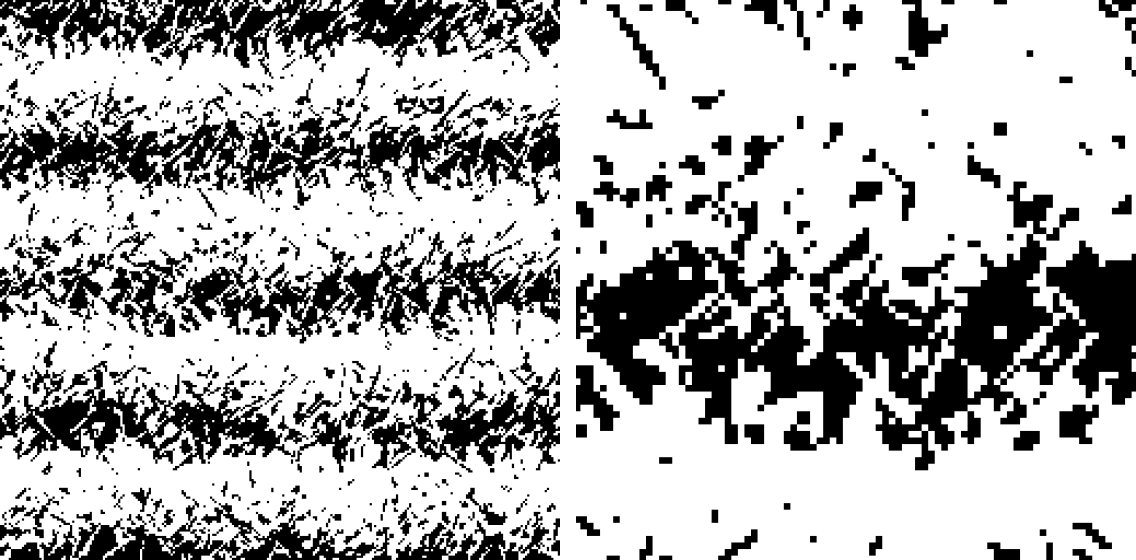
Left: the whole. Right: its middle third, enlarged.
A WebGL 2 fragment shader for this texture:

```glsl
#version 300 es
precision highp float;

uniform vec2 u_resolution;
out vec4 outColor;

const vec3 PAPER = vec3(1.0);
const vec3 INK = vec3(0.0);
const float RASTER = 256.0;        // coarse print cells across the canvas
const float BAND_PERIOD = 0.241;   // height of one band, about 4.1 fit the canvas
const float BAND_START = 0.2;      // lower edge of the first full band
const float BAND_WAVER = 0.12;     // slow wandering of the bands
const float DRIP_DEPTH = 0.32;     // ragged lower edge, in band heights
const float SPECK_LEVEL = 0.215;   // ink threshold in the open gaps
const float FRINGE_LEVEL = 0.19;   // added above the core
const float CORE_LEVEL = 0.29;     // added in the dark core
const float GRAIN_LEVEL = 0.16;
const float SPECK_FREQ = 128.0;
const float CLUMP_FREQ = 66.0;
const float GRAIN_FREQ = 190.0;
const float BLADE_CELL = 0.038;
const float BLADE_WIDTH = 0.003;

float hash(vec2 p) {
    vec3 q = fract(p.xyx * vec3(0.1031, 0.1030, 0.0973));
    q += dot(q, q.yzx + 33.33);
    return fract((q.x + q.y) * q.z);
}

float noise(vec2 p) {
    vec2 i = floor(p);
    vec2 f = fract(p);
    f = f * f * (3.0 - 2.0 * f);
    float low = mix(hash(i), hash(i + vec2(1, 0)), f.x);
    float high = mix(hash(i + vec2(0, 1)), hash(i + vec2(1, 1)), f.x);
    return mix(low, high, f.y);
}

mat2 rotation(float angle) {
    float c = cos(angle);
    float s = sin(angle);
    return mat2(c, -s, s, c);
}

// Ink strength of the bands: x is the dark core, y the broken fringe over it
vec2 bandDensity(vec2 p) {
    float waver = (noise(p * vec2(6.0, 4.0) + 40.0) - 0.5) * BAND_WAVER;
    float drip = noise(vec2(p.x * 110.0 + p.y * 25.0, p.y * 22.0) + 70.0) - 0.5;
    float height = (p.y - BAND_START) / BAND_PERIOD + waver;
    float band = floor(height + 0.25);
    float t = height - band;
    float lower = t + drip * DRIP_DEPTH;
    float patchy = noise(vec2(p.x * 8.0 + 11.0, band * 3.7 + 20.0));
    float core = smoothstep(-0.1, 0.08, lower) * (1.0 - smoothstep(0.2, 0.42, t));
    float fringe = smoothstep(-0.16, 0.06, lower) * (1.0 - smoothstep(0.34, 0.8, t));
    return vec2(core * mix(0.35, 1.3, patchy), fringe);
}

// Signed distance to tapered blades, one in each cell; some depend on the bands
float bladeDistance(vec2 p, float seed, bool followBands) {
    vec2 cell = floor(p / BLADE_CELL);
    float nearest = 1.0;
    for (int j = -1; j <= 1; j++) {
        for (int i = -1; i <= 1; i++) {
            vec2 id = cell + vec2(i, j) + 50.0 + seed;
            vec2 jitter = vec2(hash(id), hash(id + 17.3));
            vec2 center = (cell + vec2(i, j) + jitter) * BLADE_CELL;
            float lean = mix(0.45, 1.4, hash(id + 31.7));
            if (hash(id + 43.1) < 0.25) lean = -lean;
            float halfLength = mix(0.008, 0.033, hash(id + 59.9));
            float width = BLADE_WIDTH * mix(0.7, 1.2, hash(id + 71.3));
            vec2 q = rotation(lean) * (p - center);
            float along = clamp(q.x, -halfLength, halfLength);
            float taper = 1.0 - 0.5 * abs(along) / halfLength;
            float d = length(q - vec2(along, 0.0)) - width * taper;
            if (d >= nearest) continue;
            bool shown = !followBands || hash(id + 83.5) < bandDensity(center).y;
            if (shown) nearest = d;
        }
    }
    return nearest;
}

// One raster cell is either inked or bare
float inkAt(vec2 p) {
    float turn = noise(p * 9.0 + 5.0) > 0.35 ? 0.85 : -0.7;
    vec2 streak = rotation(turn) * p * vec2(0.55, 1.15);
    float mottle = 0.55 * noise(streak * SPECK_FREQ + 200.0)
                 + 0.45 * noise(p * CLUMP_FREQ * vec2(0.9, 1.2) + 90.0);
    float grain = noise(p * GRAIN_FREQ + 30.0) - 0.5;

    // Specks, then dark blades in the fringe, then pale blades through everything
    vec2 density = bandDensity(p);
    float level = SPECK_LEVEL + FRINGE_LEVEL * density.y + CORE_LEVEL * density.x;
    bool speck = mottle < level + GRAIN_LEVEL * grain;
    float rough = grain * 0.003;
    bool dark = bladeDistance(p, 0.0, true) + rough < 0.0;
    bool pale = bladeDistance(p, 130.0, false) + rough < 0.0;
    return (speck || dark) && !pale ? 1.0 : 0.0;
}

void main() {
    float side = min(u_resolution.x, u_resolution.y);
    vec2 grid = gl_FragCoord.xy / side * RASTER - 0.5;
    vec2 corner = floor(grid);

    // Blend adjoining raster cells over one pixel to smooth their edges
    vec2 blend = clamp((fract(grid) - 0.5) * side / RASTER + 0.5, 0.0, 1.0);
    float ink = 0.0;
    for (int k = 0; k < 4; k++) {
        vec2 offset = vec2(k % 2, k / 2);
        vec2 share = mix(1.0 - blend, blend, offset);
        float weight = share.x * share.y;
        if (weight > 0.001) ink += weight * inkAt((corner + offset + 0.5) / RASTER);
    }
    outColor = vec4(mix(PAPER, INK, ink), 1.0);
}
```
